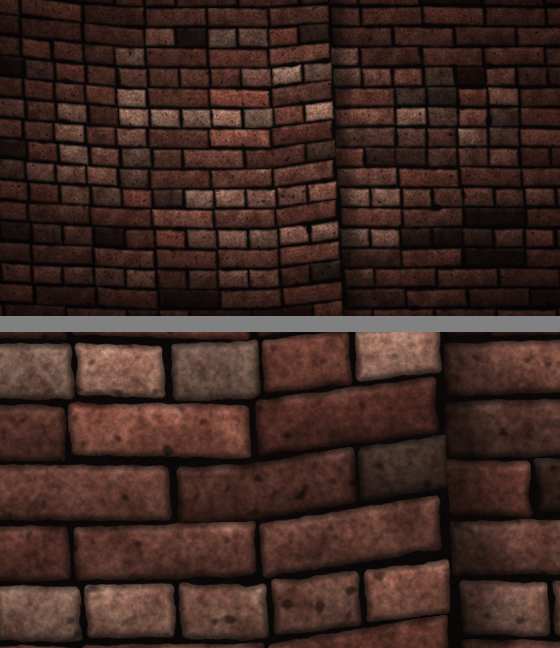
Top, the full canvas; bottom, a detail of the centre.
Give the GLSL for this texture, as a Shadertoy shader.

```glsl
// Weathered dark red brick wall: a sagging left block leans against a straight right block.

// Lengths are fractions of the canvas height
const float ROW_HEIGHT = 0.0637;
const float CELL_WIDTH = 0.0979;   // one header; a stretcher spans two
const float FIRST_ROW  = 0.020;
const float SEAM_TOP   = 1.039;
const float SEAM_LEAN  = 0.049;
const float JOINT      = 0.0028;   // half the gap between bricks
const float CORNER     = 0.005;
const float ZONE_SPLIT = -6.0;     // cell where the left block changes bond

const vec3 MORTAR    = vec3(0.040, 0.027, 0.027);
const vec3 RED_CLAY  = vec3(0.385, 0.205, 0.165);
const vec3 DARK_CLAY = vec3(0.250, 0.140, 0.115);
const vec3 PALE_CLAY = vec3(0.540, 0.415, 0.355);

// Bond of each row: 0 headers, 1 stretchers, 2 shifted stretchers, 3 mixed
const int LEFT_BOND[16]  = int[16](1,1,0,0,0,0,0,0,0,0,1,0,1,0,1,2);
const int MID_BOND[16]   = int[16](1,0,1,0,1,0,1,2,1,0,1,0,1,0,1,2);
const int RIGHT_BOND[16] = int[16](2,1,2,0,3,3,3,0,1,0,1,0,1,2,1,2);

vec2 hash2(vec2 p) {
    vec3 q = fract(p.xyx * vec3(0.1031, 0.1030, 0.0973));
    q += dot(q, q.yzx + 33.33);
    return fract((q.xx + q.yz) * q.zy);
}

float gradientAt(vec2 cell, vec2 offset) {
    return dot(hash2(cell) * 2.0 - 1.0, offset);
}

float gradientNoise(vec2 p) {
    vec2 i = floor(p), f = fract(p), w = f * f * f * (f * (f * 6.0 - 15.0) + 10.0);
    vec2 e = vec2(1.0, 0.0);
    return mix(mix(gradientAt(i, f), gradientAt(i + e, f - e), w.x),
               mix(gradientAt(i + e.yx, f - e.yx), gradientAt(i + 1.0, f - 1.0), w.x), w.y);
}

float fbm(vec2 p) {
    float sum = 0.0, amp = 1.0;
    for (int i = 0; i < 4; i++) {
        sum += amp * gradientNoise(p);
        p = mat2(1.6, 1.2, -1.2, 1.6) * p + 17.3;
        amp *= 0.6;
    }
    return sum;
}

float roundedBox(vec2 p, vec2 halfSize, float radius) {
    vec2 q = abs(p) - halfSize + radius;
    return length(max(q, 0.0)) + min(max(q.x, q.y), 0.0) - radius;
}

// Vertical sag of the left block's courses
float sag(float x, float depth) {
    float leftRise = pow(max(1.0 - x / 0.40, 0.0), 1.2) * mix(0.042, 0.016, depth);
    float rightRise = max(x - 0.85, 0.0) * mix(0.07, 0.14, smoothstep(0.0, 0.3, depth));
    return 0.004 * smoothstep(0.3, 0.5, x) - leftRise - rightRise;
}

// First and last cell edge of the brick that holds a cell
vec2 brickSpan(float cell, int row) {
    bool leftZone = cell < ZONE_SPLIT, rightZone = cell >= 0.0;
    int bond = rightZone ? RIGHT_BOND[row] : leftZone ? LEFT_BOND[row] : MID_BOND[row];
    float pair = floor(cell * 0.5);
    vec2 span = vec2(cell, cell + 1.0);
    if (bond == 1 || (bond == 3 && mod(pair, 3.0) < 0.5)) span = pair * 2.0 + vec2(0.0, 2.0);
    if (bond == 2) span = floor((cell + 1.0) * 0.5) * 2.0 + vec2(-1.0, 1.0);
    vec2 limits = rightZone ? vec2(0.0, 99.0) : leftZone ? vec2(-99.0, ZONE_SPLIT) : vec2(ZONE_SPLIT, 0.0);
    return clamp(span, limits.x, limits.y);
}

void mainImage(out vec4 fragColor, in vec2 fragCoord) {
    vec2 p = fragCoord / iResolution.y;
    float depth = 1.0 - p.y;
    float pixel = 1.0 / iResolution.y;

    // Course and cell
    float fromSeam = p.x - SEAM_TOP - SEAM_LEAN * depth;
    bool leftBlock = fromSeam < 0.0;
    float v = (depth - FIRST_ROW - (leftBlock ? sag(p.x, depth) : 0.0)) / ROW_HEIGHT;
    float row = floor(v);
    float u = fromSeam / CELL_WIDTH + (hash2(vec2(row + 40.0, leftBlock ? 3.0 : 8.0)).x - 0.5) * 0.16;
    float cell = leftBlock ? min(floor(u), -1.0) : max(floor(u), 0.0);
    vec2 span = brickSpan(cell, (int(row) + 16) % 16);
    float brickLength = span.y - span.x;

    // Brick outline, slightly turned, shifted and chipped
    vec2 id = vec2(span.x + 50.0, row + 20.0);
    vec2 rnd = hash2(id), rnd2 = hash2(id + 71.7);
    vec2 local = vec2((u - 0.5 * (span.x + span.y)) * CELL_WIDTH, (0.5 - fract(v)) * ROW_HEIGHT);
    local += (rnd2 - 0.5) * vec2(0.003, 0.004);
    local.y += local.x * (rnd.y - 0.5) * 0.07;
    vec2 halfSize = 0.5 * vec2(brickLength * CELL_WIDTH, ROW_HEIGHT) - JOINT * (0.6 + rnd2.yx);
    float d = roundedBox(local, halfSize, CORNER);
    d += 0.0035 * gradientNoise(p * 38.0) + 0.002 * gradientNoise(p * 110.0);
    d += 0.022 * max(gradientNoise(p * 17.0 + 9.0) - 0.30, 0.0);
    float face = smoothstep(pixel, -pixel, d);

    // Broad light falling off toward the borders
    vec2 away = (p - vec2(0.86, 0.54)) / vec2(1.15, 0.66);
    float light = mix(0.25, 1.0, exp(-1.5 * dot(away, away)));

    // Clay colour: short bricks are paler, with dusty patches and pits
    float blotch = fbm(p * 24.0 + rnd * 30.0);
    float grain = fbm(p * 110.0);
    float paleness = (brickLength < 1.5 ? 0.95 : 0.28) * rnd.x * smoothstep(0.35, 0.9, light);
    vec3 clay = mix(DARK_CLAY, RED_CLAY, clamp(0.3 + 0.6 * rnd.y + 0.8 * blotch, 0.0, 1.0));
    clay = mix(clay, PALE_CLAY, clamp(paleness + 0.6 * blotch * (0.3 + paleness), 0.0, 1.0));
    clay *= (1.0 + 0.40 * grain) * mix(0.68, 1.18, rnd2.x);
    clay *= 1.0 - 0.5 * smoothstep(0.25, 0.55, gradientNoise(p * 62.0 + 5.0));
    clay *= rnd2.y < 0.09 ? 0.45 : 1.0;

    // Worn rim, lit upper edge and shaded underside
    clay *= mix(0.5, 1.0, smoothstep(0.0, 0.009, -d));
    clay *= 1.0 + 0.22 * local.y / halfSize.y;
    clay += 0.06 * smoothstep(0.008, 0.002, abs(halfSize.y - local.y - 0.004)) * (0.6 + blotch);

    // Shadow cast beside the seam
    float seamShade = leftBlock ? 1.0 : mix(0.45, 1.0, smoothstep(0.0, 0.09, fromSeam));
    vec3 color = mix(MORTAR * (1.0 + 0.5 * grain), clay * seamShade, face) * light;
    fragColor = vec4(clamp(color * 1.08, 0.0, 1.0), 1.0);
}
```
